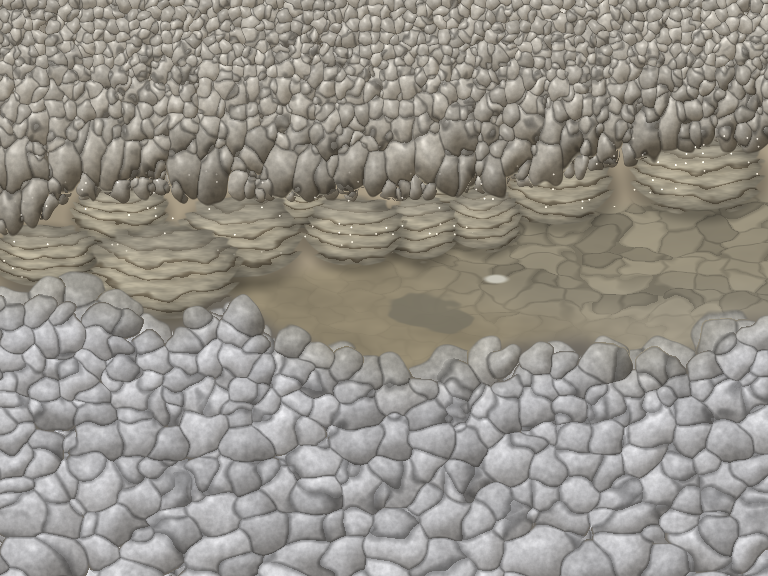
A Shadertoy shader for this texture:

```glsl
vec2 hash2(vec2 c) {
    vec3 q = fract(c.xyx * vec3(.1031, .1030, .0973));
    q += dot(q, q.yzx + 33.33);
    return fract((q.xx + q.yz) * q.zy);
}

float gradientNoise(vec2 p) {
    vec2 i = floor(p), f = fract(p), u = f * f * (3. - 2. * f);
    vec4 v;
    for (int k = 0; k < 4; k++) {
        vec2 o = vec2(k & 1, k >> 1);
        v[k] = dot(hash2(i + o) * 2. - 1., f - o);
    }
    return mix(mix(v.x, v.y, u.x), mix(v.z, v.w, u.x), u.y);
}

float fbm(vec2 p) {
    return gradientNoise(p) + .5 * gradientNoise(p * 2.1 + 7.) + .25 * gradientNoise(p * 4.3 + 3.);
}

// Upper limit of the near stones
float shore(float x) {
    float edge[15] = float[](.505, .505, .485, .45, .49, .43, .385, .36,
                             .38, .41, .42, .375, .4, .455, .465);
    float t = clamp(x * 10., 0., 13.99);
    int i = int(t);
    return mix(edge[i], edge[i + 1], smoothstep(0., 1., fract(t)));
}

// Lower limit of the far stones
float ledge(float x) {
    return mix(.6, .66, smoothstep(0., .17, x)) + .09 * smoothstep(.75, 1.3, x);
}

// Overlapping domes: xy slope, z height, w distance from the crease
vec4 pebbles(vec2 p, vec2 size, int zone, out float tone) {
    vec2 g = p / size;
    g += .45 * vec2(gradientNoise(g * 1.3), gradientNoise(g * 1.3 + 19.));
    vec4 top = vec4(0);
    float second = 0.;
    tone = .5;
    for (int k = 0; k < 9; k++) {
        vec2 id = floor(g) + vec2(k % 3 - 1, k / 3 - 1);
        vec2 r = hash2(id + 40.), centre = id + .15 + .7 * r, c = centre * size;
        float room = zone == 0 ? shore(c.x) - c.y : zone == 1 ? c.y - ledge(c.x) : 1.;
        if (room < size.y * .35) continue;
        float a = 2.4 * (fract(r.x * 7. + r.y * 5.) - .5);
        mat2 turn = mat2(cos(a), sin(a), -sin(a), cos(a));
        vec2 radius = vec2(.48 + .25 * r.x, .65 + .22 * r.y), e = turn * (g - centre) / radius;
        float h = 1. - dot(e, e) + .45 * r.x;
        if (h > top.z) {
            second = top.z;
            top.xyz = vec3((e / radius) * turn, h);
            tone = r.y;
        } else second = max(second, h);
    }
    top.w = top.z - second;
    return top;
}

// Three stone sizes, each prevailing around its own height, then lit
vec4 stones(vec2 p, int zone, vec3 dark, vec3 light, float gloss) {
    vec4 s = vec4(0);
    float lead = -9., tone = .5, t;
    for (int k = 0; k < 3; k++) {
        float f = float(k), level = zone == 0 ? .4 - .18 * f : .72 + .12 * f;
        vec2 size = zone == 0 ? vec2(.048, .043) + f * vec2(.016, .011)
                              : mix(vec2(.042, .062), vec2(.02, .021), sqrt(f * .5));
        vec4 q = pebbles(p, size, zone, t);
        float h = q.z - 5. * abs(p.y - level);
        if (q.z <= 0.) continue;
        float crease = min(h > lead ? q.w : s.w, abs(h - lead));
        if (h > lead) { s = q; lead = h; tone = t; }
        s.w = crease;
    }
    vec3 n = normalize(vec3(s.xy * .8, 1));
    float lit = dot(n, normalize(vec3(-.35, .65, .75)));
    vec3 c = mix(dark, light, smoothstep(-.15, .95, lit)) * (.9 + .16 * tone);
    c *= mix(.7, 1., smoothstep(0., .35, min(s.w, s.z))) * (1. + .15 * fbm(p * 95.));
    c += gloss * pow(max(dot(n, normalize(vec3(-.2, .42, .9))), 0.), 45.);
    return vec4(c, smoothstep(0., .22, s.z));
}

// Shallow water over flat stones, a dark slab and a pale chip
vec3 pool(vec2 p) {
    float tone, cloud = fbm(p * vec2(9, 20));
    vec4 s = pebbles(p + .025 * cloud, vec2(.06, .026), 2, tone);
    float stony = smoothstep(.6, .95, p.x) * smoothstep(.42, .5, p.y);
    float sheen = smoothstep(.75, 1.2, p.x) * smoothstep(.54, .46, p.y);
    vec3 c = mix(vec3(.555, .515, .425), vec3(.61, .58, .51), sheen) * (1. + .16 * cloud);
    c = mix(c, vec3(.53, .51, .45), .6 * stony);
    c *= mix(1., .73 + .17 * smoothstep(0., .5, s.w) + .26 * tone, .15 + .75 * stony);
    float slab = length((p - vec2(.745, .462)) / vec2(.07, .032)) + 1.1 * cloud;
    float chip = length((p - vec2(.86, .515)) / vec2(.02, .008)) + .6 * cloud;
    c = mix(c, vec3(.47, .45, .39), .85 * smoothstep(1.1, .9, slab));
    return mix(c, vec3(.78, .77, .72), smoothstep(1.2, .6, chip));
}

// Layered mounds, far to near: centre and radii
void drawMounds(vec2 p, inout vec3 col) {
    vec4 mounds[11] = vec4[](
        vec4(1.215, .7, .112, .068), vec4(.972, .68, .09, .07), vec4(.77, .675, .07, .045),
        vec4(.21, .63, .08, .055), vec4(.52, .645, .06, .04), vec4(.838, .618, .063, .054),
        vec4(.73, .604, .063, .055), vec4(.616, .6, .084, .06), vec4(.417, .587, .104, .073),
        vec4(.078, .557, .09, .055), vec4(.286, .53, .125, .08));
    float rough = fbm(p * vec2(14, 28)), fine = fbm(p * vec2(25, 110));
    for (int k = 0; k < 11; k++) {
        vec2 d = (p - mounds[k].xy) / mounds[k].zw, b = pow(abs(d), vec2(2.4));
        float layer = (d.y - .4 * d.x * d.x) * 2.9 + .8 * rough + float(k) * .37, lip = fract(layer);
        float r = pow(b.x + b.y, .417) + .18 * rough + .05 * sin(layer * 6.28);
        col *= 1. - .26 * smoothstep(1.3, .9, length(d + vec2(0, .15)));
        float shade = smoothstep(0., .3, lip) * (1. - .25 * smoothstep(.55, 1., lip));
        vec3 c = mix(vec3(.42, .38, .31), vec3(.69, .66, .58), shade);
        c = mix(c, vec3(.56, .54, .49), .6 * smoothstep(.1, .6, d.y));
        c *= (1. + .25 * fine) * (1. - .22 * smoothstep(.55, 1., r)) * (.98 + .1 * d.y - .08 * d.x);
        col = mix(col, c, smoothstep(1.03, .96, r));
    }
}

void mainImage(out vec4 fragColor, in vec2 fragCoord) {
    vec2 p = fragCoord / iResolution.y;
    float patches = fbm(p * 5.), rise = p.y - ledge(p.x), depth = shore(p.x) - p.y;
    // Water, wet ground and terraces
    float bank = p.y - mix(.5, .66, smoothstep(.25, 1.25, p.x)) - .02 * patches;
    vec3 col = mix(pool(p), vec3(.67, .62, .53) * (1. + .25 * patches), smoothstep(-.015, .02, bank));
    drawMounds(p, col);
    // Far stones, wetter toward the ledge
    col = mix(col, vec3(.4, .37, .32), smoothstep(.02, .06, rise));
    float dry = smoothstep(.03, .2, rise + .06 * patches);
    vec4 s = stones(p, 1, vec3(.34, .31, .26) + .14 * dry, vec3(.67, .65, .61) + .06 * dry, .16);
    col = mix(col, s.rgb, s.a);
    // Near stones, pale and speckled
    col = mix(col, vec3(.43, .41, .38), smoothstep(-.015, .03, depth));
    dry = smoothstep(-.02, .09, depth + .03 * patches);
    s = stones(p, 0, vec3(.34, .32, .28) + vec3(.14, .15, .18) * dry, vec3(.65, .64, .61) + vec3(.12, .13, .17) * dry, .09);
    col = mix(col, s.rgb, s.a);
    // Sun glints along the terraces
    vec2 g = p * 65., r = hash2(floor(g));
    float spark = smoothstep(.16, .04, length(fract(g) - .25 - .5 * r)) * step(.86, fract(r.x * 13. + r.y * 7.));
    col += .5 * spark * smoothstep(.09, .03, abs(rise + .03)) * step(0., bank);
    fragColor = vec4(clamp(col, 0., 1.), 1);
}
```
